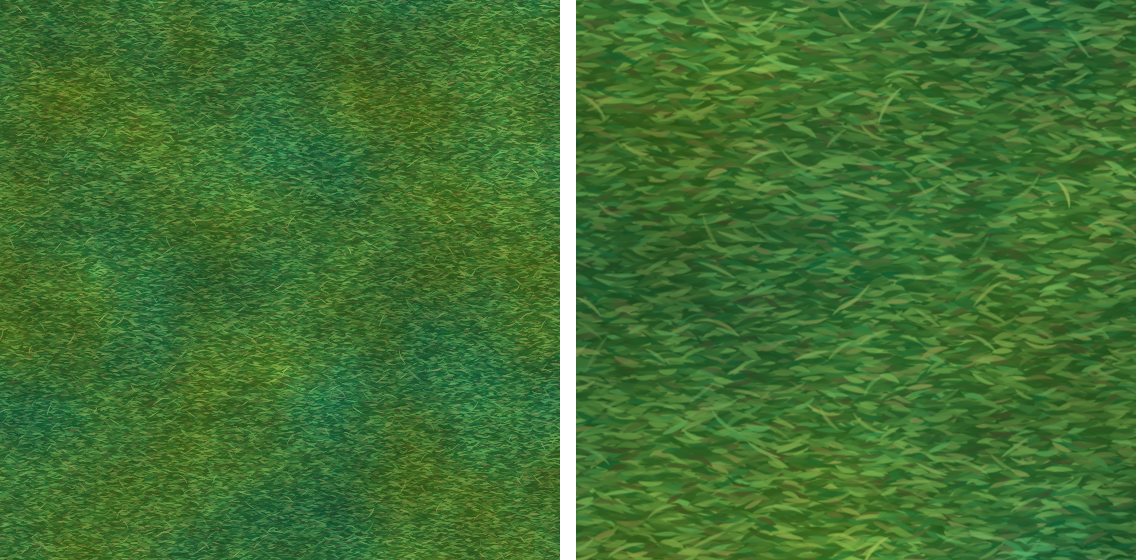
Left, the full canvas; right, a detail of the centre.
Write a three.js fragment shader that draws this texture.

```glsl
// A mown lawn seen from above: many layers of short, tapered, mostly
// horizontal blades scattered on jittered grids, tinted by broad patches
// of gradient noise, with a few longer pale blades lying on top.

varying vec2 vUv;

vec3 hash3(vec2 p) {
  vec3 q = fract(p.xyx * vec3(0.1031, 0.1030, 0.0973));
  q += dot(q, q.yxz + 33.33);
  return fract((q.xxy + q.yzz) * q.zyx);
}

float gradientDot(vec2 cell, vec2 offset) {
  float angle = 6.2832 * hash3(cell + 71.0).x;
  return dot(vec2(cos(angle), sin(angle)), offset);
}

float gradientNoise(vec2 p) {
  vec2 i = floor(p), f = fract(p);
  vec2 u = f * f * f * (f * (f * 6.0 - 15.0) + 10.0);
  vec2 e = vec2(0.0, 1.0);
  return mix(
    mix(gradientDot(i, f), gradientDot(i + e.yx, f - e.yx), u.x),
    mix(gradientDot(i + e.xy, f - e.xy), gradientDot(i + e.yy, f - e.yy), u.x),
    u.y);
}

// Coverage of a bent blade centred on the origin, pointed at both ends.
float bladeMask(vec2 p, float angle, float halfLength, float halfWidth, float bend) {
  float c = cos(angle), s = sin(angle);
  vec2 q = vec2(c * p.x + s * p.y, c * p.y - s * p.x);
  float along = q.x / halfLength;
  float across = abs(q.y + bend * halfLength * (along * along - 0.4));
  float width = halfWidth * (1.0 - along * along);
  return (1.0 - smoothstep(width - 0.0008, width + 0.0008, across))
    * (1.0 - smoothstep(0.75, 1.0, abs(along)));
}

// Dark to light green, with some blades leaning to straw or to blue green.
vec3 bladeColor(float tone, float tint) {
  vec3 color = mix(vec3(0.135, 0.335, 0.125), vec3(0.43, 0.63, 0.29), tone);
  color += vec3(0.09, -0.045, 0.02) * smoothstep(0.72, 1.0, tint);
  color += vec3(-0.06, 0.025, 0.05) * (1.0 - smoothstep(0.0, 0.3, tint));
  return color;
}

// One layer of short turf blades, one in each cell of a wide grid.
vec3 addTurf(vec3 color, vec2 uv, float layer) {
  vec2 grid = vec2(64.0, 128.0);
  vec2 p = uv * grid + hash3(vec2(layer, 5.0)).xy * 9.0;
  for (int y = -1; y <= 1; y++) {
    for (int x = -1; x <= 1; x++) {
      vec2 cell = floor(p) + vec2(float(x), float(y));
      vec3 place = hash3(cell + layer * 37.0);
      vec3 look = hash3(cell + layer * 53.0 + 211.0);
      vec3 form = hash3(cell + layer * 29.0 + 417.0);
      float angle = 0.62 * (place.z + form.x - 1.0);
      float mask = bladeMask((p - cell - place.xy) / grid, angle,
        mix(0.006, 0.0105, form.y), mix(0.0011, 0.0019, look.z), 0.5 * (form.z - 0.5));
      color = mix(color, bladeColor(pow(look.x, 1.6), look.y), 0.8 * mask);
    }
  }
  return color;
}

// Sparse longer blades that catch the light, at freer angles.
vec3 addStrays(vec3 color, vec2 uv, float layer) {
  vec2 p = uv * 34.0 + layer * 3.7;
  for (int y = -1; y <= 1; y++) {
    for (int x = -1; x <= 1; x++) {
      vec2 cell = floor(p) + vec2(float(x), float(y));
      vec3 place = hash3(cell + layer * 41.0 + 613.0);
      vec3 look = hash3(cell + layer * 19.0 + 809.0);
      vec3 form = hash3(cell + layer * 23.0 + 977.0);
      float angle = 1.3 * (place.z + form.x - 1.0);
      float mask = bladeMask((p - cell - place.xy) / 34.0, angle,
        mix(0.008, 0.015, form.y), 0.0011, 0.6 * (form.z - 0.5));
      vec3 pale = mix(vec3(0.37, 0.64, 0.34), vec3(0.56, 0.66, 0.32), look.y);
      color = mix(color, pale, mask * step(0.45, look.x) * mix(0.3, 0.85, look.z));
    }
  }
  return color;
}

void main() {
  // Shaded ground between the blades
  vec3 color = vec3(0.15, 0.35, 0.13) + 0.05 * gradientNoise(vUv * vec2(70.0, 180.0));

  for (int i = 0; i < 9; i++) color = addTurf(color, vUv, float(i) + 1.0);
  for (int i = 0; i < 2; i++) color = addStrays(color, vUv, float(i) + 1.0);

  // Broad warm and cool patches, then softer clumps of light and shade
  float warmth = gradientNoise(vUv * 4.0 + 3.3) + 0.5 * gradientNoise(vUv * 9.0 + 17.0);
  float light = gradientNoise(vUv * 5.0 + 41.0) + 0.6 * gradientNoise(vUv * vec2(17.0, 28.0));
  color += warmth * vec3(0.13, 0.03, -0.09);
  color *= 1.0 + 0.22 * light;

  gl_FragColor = vec4(clamp(color, 0.0, 1.0), 1.0);
}
```
